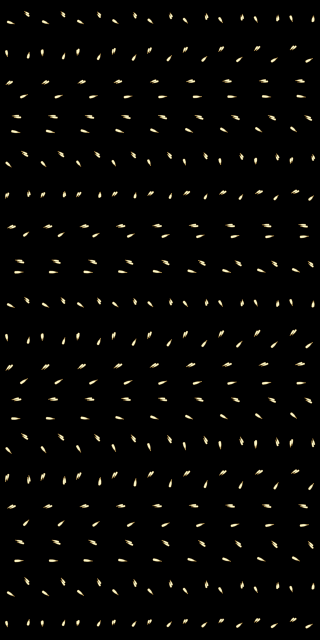
Write a WebGL 2 fragment shader that draws this pattern.

```glsl
#version 300 es
precision highp float;
// A sheet of 9 x 18 cells on black, each with two pale darts circling clockwise.
// Cells run in reading order as steps of one orbit, whose height and tilt drift;
// darts are tapered capsules, doubled on the upper half of the orbit.

#define GRID vec2(9.0, 18.0)
#define STEP_DEG 5.0
#define START_DEG -53.0
#define PAIR_DEG 196.5
#define ORBIT_RADIUS 0.309
#define TILT 0.12
#define HALF_LENGTH 0.118
#define HEAD_RADIUS 0.034
#define TAIL_RADIUS 0.008
#define SOFTNESS 0.022
#define CREAM vec3(1.0, 0.975, 0.79)
#define AMBER vec3(0.74, 0.62, 0.35)

uniform vec2 u_resolution;
out vec4 outColor;

const float TAU = 6.2831853;
const vec3 EDGE_WARMTH = vec3(1.0, 1.1, 1.3);

// One at the centre, falling smoothly to zero between the two distances.
float swell(float x, float centre, float inner, float outer) {
    return 1.0 - smoothstep(inner, outer, abs(x - centre));
}

// Vertical radius of the orbit, drifting down the sheet.
float orbitHeight(float row) {
    return 0.155 + 0.063 * swell(row, 2.8, 1.3, 3.2)
                 + 0.115 * swell(row, 12.8, 2.9, 5.0);
}

// Tapered capsule from tail (-axis) to head (+axis): colour and coverage.
vec4 streak(vec2 p, vec2 axis, float width, float edge) {
    float along = clamp(0.5 + 0.5 * dot(p, axis) / dot(axis, axis), 0.0, 1.0);
    float radius = mix(TAIL_RADIUS, HEAD_RADIUS * width, smoothstep(-0.1, 0.75, along));
    float d = length(p - axis * (2.0 * along - 1.0)) - radius;
    vec3 tint = mix(AMBER, CREAM, smoothstep(0.0, 0.5, along));
    return vec4(tint, 1.0 - smoothstep(-edge, edge, d));
}

// Light of a dart at the given orbit angle; its two streaks part on the upper half.
vec3 dart(vec2 p, float angle, float height, float tilt, float edge) {
    float c = cos(angle), s = sin(angle);
    vec2 centre = vec2(-ORBIT_RADIUS * c, height * s);
    vec2 tangent = vec2(ORBIT_RADIUS * s, height * c);
    centre.y += tilt * centre.x;
    tangent.y += tilt * tangent.x;

    // The axis shortens where the orbit turns away from the viewer.
    vec2 axis = tangent / ORBIT_RADIUS * HALF_LENGTH;
    vec2 forward = normalize(axis);
    vec2 inward = vec2(forward.y, -forward.x);
    float split = smoothstep(-0.2, 0.15, s);
    vec2 offset = split * (0.022 * inward + 0.24 * axis);
    float width = mix(1.0, 0.75, split);
    vec2 halfAxis = axis * mix(0.9, 0.72, split);

    vec2 q = p - centre;
    vec4 lead = streak(q - offset, halfAxis, width, edge);
    vec4 trail = streak(q + offset, halfAxis, width, edge);
    vec4 mark = lead.a > trail.a ? lead : trail;
    // Overlapping streaks fuse, and the soft rim turns warmer as it fades.
    mark.a = mix(mark.a, 1.0 - (1.0 - lead.a) * (1.0 - trail.a), split);
    return mark.rgb * pow(vec3(mark.a), EDGE_WARMTH);
}

void main() {
    vec2 grid = gl_FragCoord.xy / u_resolution * GRID;
    vec2 cell = floor(grid);
    vec2 p = fract(grid) - 0.5;
    float edge = max(SOFTNESS, 0.7 * GRID.y / u_resolution.y);

    // Cells are numbered from the top left.
    float row = GRID.y - 1.0 - cell.y;
    float index = row * GRID.x + cell.x;
    float time = index / GRID.x;
    float height = orbitHeight(time);
    float tilt = TILT * cos(TAU * (time - 5.2) / 6.0);

    vec3 color = vec3(0.0);
    for (int i = 0; i < 2; i++) {
        float angle = radians(START_DEG + STEP_DEG * index + PAIR_DEG * float(i));
        color = max(color, dart(p, angle, height, tilt, edge));
    }
    outColor = vec4(color, 1.0);
}
```
